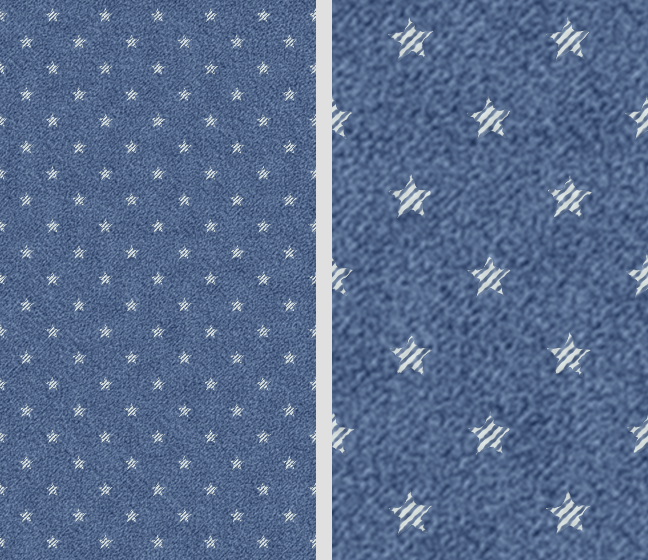
Left: the whole. Right: its middle third, enlarged.
This pattern is drawn by a WebGL 1 fragment shader. Its source:

```glsl
precision highp float;
// Blue denim twill with staggered rows of small woven cream stars.

uniform vec2 u_resolution;

float hash(vec2 p) {
  return fract(sin(dot(p, vec2(127.1, 311.7))) * 43758.55);
}

vec2 gradient(vec2 cell) {
  float angle = 6.2832 * hash(cell);
  return vec2(cos(angle), sin(angle));
}

float gradientNoise(vec2 p) {
  vec2 i = floor(p);
  vec2 f = p - i;
  vec2 u = f * f * f * (f * (f * 6.0 - 15.0) + 10.0);
  vec2 e = vec2(1.0, 0.0);
  float low = mix(dot(gradient(i), f), dot(gradient(i + e), f - e), u.x);
  float high = mix(dot(gradient(i + e.yx), f - e.yx),
                   dot(gradient(i + 1.0), f - 1.0), u.x);
  return mix(low, high, u.y);
}

mat2 rotation(float angle) {
  float c = cos(angle), s = sin(angle);
  return mat2(c, -s, s, c);
}

// Signed distance to a five-pointed star with one point up.
float starDistance(vec2 p, float outer, float inner) {
  float sector = 1.25664;
  float angle = abs(mod(atan(p.x, p.y) + 0.5 * sector, sector) - 0.5 * sector);
  vec2 q = length(p) * vec2(sin(angle), cos(angle));
  vec2 tip = vec2(0.0, outer);
  vec2 edge = inner * vec2(sin(0.5 * sector), cos(0.5 * sector)) - tip;
  vec2 fromTip = q - tip;
  vec2 offset = fromTip - edge * clamp(dot(fromTip, edge) / dot(edge, edge), 0.0, 1.0);
  return length(offset) * sign(edge.x * fromTip.y - edge.y * fromTip.x);
}

void main() {
  // Six columns span the width; odd rows shift by half a column.
  vec2 p = gl_FragCoord.xy / u_resolution.x * 6.0 - vec2(0.0, 1.0 / 3.0);
  float pixel = 6.0 / u_resolution.x;

  // Twill axes: x runs across the diagonal ribs, y along them.
  vec2 weave = vec2(p.x - p.y, p.x + p.y) * 0.7071;
  float grain = gradientNoise(weave * vec2(26.0, 14.0));
  float speckle = gradientNoise(weave * 28.0 + 71.3);
  float wear = gradientNoise(p * 2.6 + 19.0);
  float rib = sin(6.2832 * 14.0 * (p.x - p.y) + 1.2 * grain);

  // Faded indigo yarn
  float tone = 0.8 * grain + 0.7 * speckle + 0.2 * wear + 0.09 * rib;
  vec3 color = vec3(0.315, 0.4, 0.54) + tone * vec3(0.23, 0.24, 0.235);

  // Nearest star of the two interleaved grids
  vec2 centerA = floor(p + 0.5);
  vec2 centerB = floor(p) + 0.5;
  vec2 center = distance(p, centerA) < distance(p, centerB) ? centerA : centerB;
  float tilt = 0.16 * (hash(center + 5.0) - 0.5);
  float d = starDistance(rotation(tilt) * (p - center), 0.148, 0.069);
  d += 0.014 * speckle + 0.004 * rib;
  float star = 1.0 - smoothstep(-0.7 * pixel, 0.7 * pixel, d);

  // Cream threads broken by blue ribs
  float thread = smoothstep(-0.85, 0.45, rib + 0.9 * speckle);
  vec3 cream = vec3(0.86, 0.89, 0.88) + 0.08 * grain;
  color = mix(color, cream, star * mix(0.15, 0.95, thread));

  gl_FragColor = vec4(color, 1.0);
}
```
